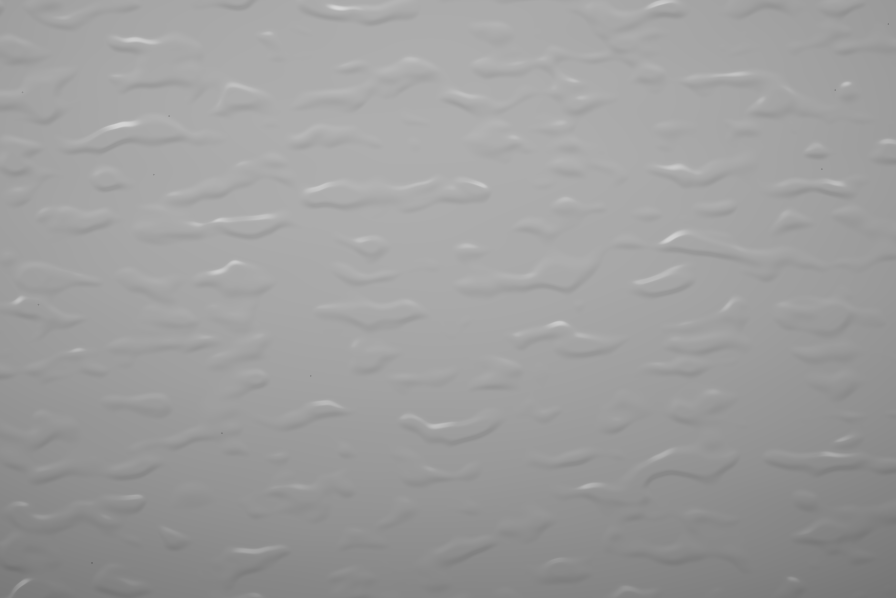
Write a WebGL 2 fragment shader that draws this texture.

```glsl
#version 300 es
precision highp float;
// Draws a smooth grey coated surface with low, wavy, sideways-stretched bumps.
// Warped gradient noise gives a plateau relief; its slopes are lit from above
// with soft shadows and sparse glints over a broad vignetted light falloff.

uniform vec2 u_resolution;
out vec4 fragColor;

const float SAMPLE_STEP = 0.0035;
const vec2 LIGHT_CENTRE = vec2(0.46, 0.78);

// Integer hash giving two values in 0..1
vec2 hash2(vec2 cell) {
    uvec2 v = uvec2(ivec2(cell) + 4096);
    v = v * 1664525u + 1013904223u;
    v.x += v.y * 1664525u;
    v.y += v.x * 1664525u;
    v ^= v >> 16u;
    v.x += v.y * 1664525u;
    v.y += v.x * 1664525u;
    v ^= v >> 16u;
    return vec2(v & 65535u) / 65535.0;
}

float cornerRamp(vec2 cell, vec2 offset) {
    return dot(hash2(cell) * 2.0 - 1.0, offset);
}

// Gradient noise, roughly -0.6..0.6
float noise(vec2 p) {
    vec2 i = floor(p);
    vec2 f = p - i;
    vec2 w = f * f * f * (f * (f * 6.0 - 15.0) + 10.0);
    vec2 x = vec2(1.0, 0.0);
    float low = mix(cornerRamp(i, f), cornerRamp(i + x.xy, f - x.xy), w.x);
    float high = mix(cornerRamp(i + x.yx, f - x.yx), cornerRamp(i + x.xx, f - x.xx), w.x);
    return mix(low, high, w.y);
}

// Rounded plateaus loosely arranged in horizontal rows
float relief(vec2 p) {
    vec2 warp = vec2(noise(p * 11.0 + 31.0), noise(p * vec2(9.0, 7.0) + 67.0));
    vec2 q = p + warp * vec2(0.030, 0.022);
    float bumps = noise(q * vec2(9.0, 20.0));
    bumps += 0.42 * noise(q * vec2(20.0, 33.0) + 13.0);
    float rows = cos(q.y * 82.0 + 2.0 * noise(p * 2.5 + 5.0));
    float plateau = smoothstep(0.03, 0.36, bumps + 0.07 * rows);
    return plateau + 0.18 * noise(p * vec2(7.0, 13.0) + 90.0);
}

// Broad light, strongest above the middle
float roomLight(vec2 uv) {
    vec2 d = uv - LIGHT_CENTRE;
    return 0.682 - dot(d * d, vec2(0.24, 0.26));
}

// Faint dark specks, at most one in each cell
float speck(vec2 p, float density) {
    vec2 cell = floor(p * density);
    vec2 place = 0.2 + 0.6 * hash2(cell + 211.0);
    float radius = 0.0022 * density;
    float dot1 = 1.0 - smoothstep(0.3 * radius, radius, length(p * density - cell - place));
    return dot1 * step(0.93, hash2(cell + 419.0).x);
}

void main() {
    vec2 uv = gl_FragCoord.xy / u_resolution;
    vec2 p = gl_FragCoord.xy / u_resolution.y;

    // Slopes facing up and left are positive
    vec2 e = vec2(SAMPLE_STEP, 0.0);
    float rise = relief(p - e.yx) - relief(p + e.yx);
    float lean = relief(p + e.xy) - relief(p - e.xy);
    float slope = (rise + 0.25 * lean) * 0.005 / SAMPLE_STEP;

    // Soft relief shading, a little stronger near the top
    float lit = clamp(slope, 0.0, 1.0);
    float shade = clamp(-slope, 0.0, 1.0);
    float strength = mix(0.8, 1.15, uv.y);
    float relit = strength * (0.036 * lit - 0.052 * shade);

    // Glints on the steepest upper edges
    float patches = smoothstep(0.0, 0.4, noise(p * vec2(12.0, 18.0) + 150.0));
    float glint = smoothstep(0.30, 0.95, lit) * patches;

    float grey = roomLight(uv) + relit + 0.13 * strength * glint;
    grey += 0.006 * noise(p * vec2(3.0, 9.0) + 40.0);
    grey -= 0.10 * speck(p, 9.0);
    fragColor = vec4(vec3(grey), 1.0);
}
```
